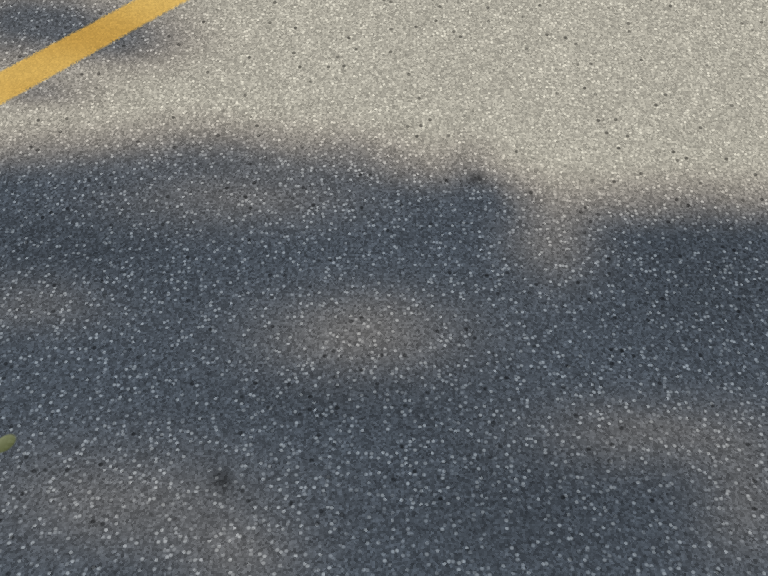
A Shadertoy shader for this texture:

```glsl
// Speckled asphalt under soft tree shade, crossed by a yellow painted line.

vec2 hash2(vec2 p) {
    vec3 h = fract(vec3(p.xyx) * vec3(0.1031, 0.1030, 0.0973));
    h += dot(h, h.yzx + 33.33);
    return fract((h.xx + h.yz) * h.zy);
}

// Cellular noise: distance to the nearest stone and its random tone
vec2 stones(vec2 p) {
    vec2 cell = floor(p), nearest = vec2(9.0, 0.0);
    for (int j = -1; j <= 1; j++)
    for (int i = -1; i <= 1; i++) {
        vec2 id = cell + vec2(i, j);
        vec2 seed = hash2(id + 200.0);
        float d = length(id + 0.15 + 0.7 * seed - p);
        if (d < nearest.x) nearest = vec2(d, hash2(id + 471.0).x);
    }
    return nearest;
}

// Soft elliptical spot
float spot(vec2 p, vec2 center, vec2 radius) {
    vec2 d = (p - center) / radius;
    return exp(-dot(d, d));
}

float layeredSines(vec2 p) {
    float sum = 0.0, amp = 0.5;
    for (int i = 0; i < 4; i++) {
        sum += amp * sin(p.x + 1.7 * sin(p.y)) * cos(p.y + 0.6 * p.x);
        p = mat2(1.5, 1.1, -1.1, 1.5) * p + 2.3;
        amp *= 0.55;
    }
    return sum;
}

// Sunlight reaching the ground: 0 in deep shade, 1 in full sun
float sunlight(vec2 p) {
    vec2 q = p + 0.010 * layeredSines(p * vec2(14.0, 22.0));
    float edge = mix(0.725, 0.640, smoothstep(0.55, 1.0, q.x))
        + 0.025 * spot(q, vec2(0.33, q.y), vec2(0.20, 1.0))
        + 0.035 * spot(q, vec2(0.83, q.y), vec2(0.07, 1.0));
    float sun = smoothstep(-0.06, 0.085, q.y - edge);

    // Shade around the painted line
    float canopy = spot(q, vec2(0.03, 0.96), vec2(0.17, 0.07))
        + 0.65 * spot(q, vec2(0.22, 0.935), vec2(0.12, 0.045))
        + 0.55 * spot(q, vec2(0.06, 0.84), vec2(0.10, 0.03));
    sun *= 1.0 - 0.88 * min(canopy, 1.0);

    // Light leaking through the leaves
    float leak = 0.30 * spot(q, vec2(0.63, 0.42), vec2(0.18, 0.075))
        + 0.24 * spot(q, vec2(0.42, 0.66), vec2(0.22, 0.055))
        + 0.32 * spot(q, vec2(0.96, 0.59), vec2(0.08, 0.08))
        + 0.16 * spot(q, vec2(0.06, 0.47), vec2(0.13, 0.05))
        + 0.22 * spot(q, vec2(0.20, 0.13), vec2(0.25, 0.10))
        + 0.18 * spot(q, vec2(0.42, 0.03), vec2(0.12, 0.08))
        + 0.22 * spot(q, vec2(1.13, 0.25), vec2(0.20, 0.06))
        + 0.20 * spot(q, vec2(1.30, 0.13), vec2(0.10, 0.12));
    return sun + leak * (1.0 - sun);
}

void mainImage(out vec4 fragColor, in vec2 fragCoord) {
    vec2 p = fragCoord / iResolution.y;
    float px = 1.0 / iResolution.y;

    // Ground light with a warm penumbra
    float sun = sunlight(p);
    vec3 color = mix(vec3(0.285, 0.315, 0.350), vec3(0.685, 0.670, 0.620), sun);
    color += vec3(0.025, 0.005, -0.005) * sun * (1.0 - sun) * 4.0;
    float gloom = spot(p, vec2(0.10, 0.57), vec2(0.20, 0.06))
        + spot(p, vec2(1.22, 0.54), vec2(0.17, 0.13))
        + spot(p, vec2(0.60, 0.31), vec2(0.20, 0.05))
        + spot(p, vec2(0.95, 0.13), vec2(0.25, 0.13));
    color *= 1.0 - 0.10 * gloom * (1.0 - sun);
    color *= 1.0 + 0.035 * layeredSines(p * vec2(35.0, 50.0));

    // Stones shrink with distance up the road
    vec2 road = vec2((p.x - 0.67) * (115.0 + 60.0 * p.y),
                     125.0 * p.y + 45.0 * p.y * p.y);
    vec2 coarse = stones(road);
    vec2 fine = stones(road * 1.8 + 37.0);
    float body = 1.0 - smoothstep(0.20, 0.65, coarse.x);
    float grain = 0.30 * (coarse.y - 0.5) * body
        + 0.28 * (fine.y - 0.5) + 0.10 * (0.4 - coarse.x);
    color *= 1.0 + grain * mix(1.15, 0.75, sun);
    float fleck = smoothstep(0.78, 1.0, coarse.y) * body;
    color += vec3(0.19, 0.19, 0.18) * fleck * mix(1.0, 0.35, sun);

    // Sparse dark pits and two stains
    vec2 pit = stones(road * 0.38 + 11.0);
    float hole = (1.0 - smoothstep(0.10, 0.28, pit.x)) * smoothstep(0.91, 0.97, pit.y);
    color *= 1.0 - 0.38 * hole;
    color *= 1.0 - 0.35 * spot(p, vec2(0.385, 0.165), vec2(0.018, 0.022));
    color *= 1.0 - 0.35 * spot(p, vec2(0.828, 0.690), vec2(0.012, 0.010));

    // Painted line, narrowing with distance
    float wobble = 0.0025 * (fine.y - 0.5);
    float above = p.y - (0.818 + 0.558 * p.x) + wobble;
    float below = 0.875 + 0.534 * p.x - p.y + wobble;
    float paint = smoothstep(-0.002 - px, 0.002 + px, min(above, below));
    vec3 yellow = mix(vec3(0.74, 0.58, 0.28), vec3(0.85, 0.71, 0.40), sun);
    color = mix(color, yellow * (1.0 + 0.25 * grain), paint);

    // Fallen leaf at the left border
    vec2 leaf = p - vec2(0.008, 0.230);
    leaf = mat2(0.82, -0.57, 0.57, 0.82) * leaf / vec2(0.024, 0.013);
    float leafMask = 1.0 - smoothstep(0.75, 1.1, length(leaf));
    color = mix(color, vec3(0.43, 0.45, 0.30) + 0.10 * leaf.y, 0.85 * leafMask);

    fragColor = vec4(clamp(color, 0.0, 1.0), 1.0);
}
```
